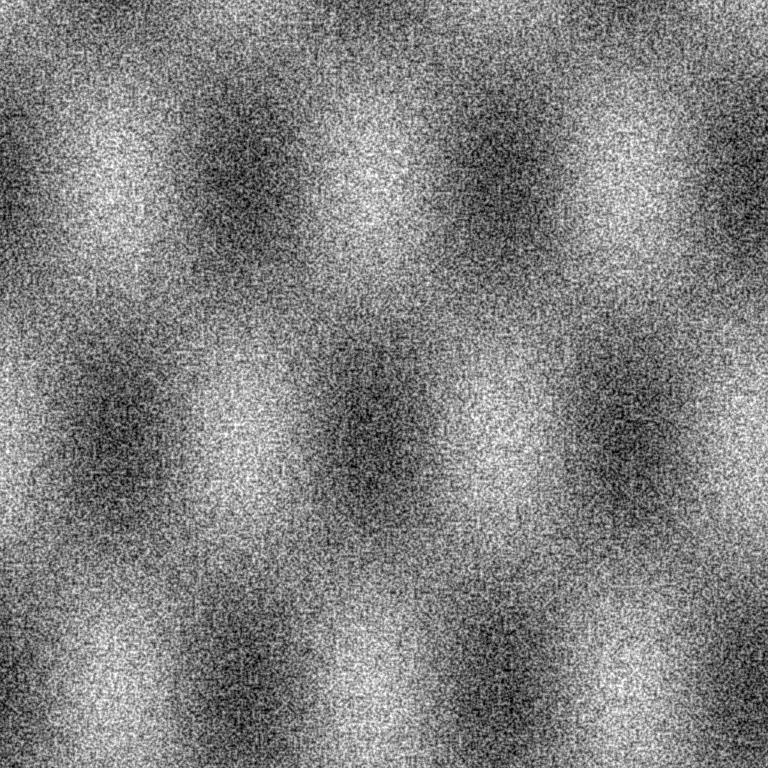
Give the GLSL for this pattern, as a WebGL 2 fragment shader.

```glsl
#version 300 es
precision highp float;
precision highp int;

#define REPEATS vec2(3.0, 1.5)
#define BRIGHT_CENTRE vec2(0.151, 0.763)
#define MEAN_GREY 0.503
#define WAVE_AMPLITUDE 0.21
#define SPECK_CELLS 512.0
#define SPECK_AMPLITUDE 0.20
#define GRAIN_CELLS 256.0
#define GRAIN_AMPLITUDE 0.46
#define GRAIN_OCTAVES 4

uniform vec2 u_resolution;
out vec4 fragColor;

const float TAU = 6.2831853;

// Integer hash of a lattice point, giving a value from 0 to 1
float hash(ivec2 cell) {
    uint h = uint(cell.x) * 1597334677u ^ uint(cell.y) * 3812015801u;
    h = (h ^ (h >> 16)) * 2146121005u;
    h = (h ^ (h >> 15)) * 2221713035u;
    h ^= h >> 16;
    return float(h >> 8) / 16777216.0;
}

// Unit gradient at a lattice corner, projected on the offset from it
float cornerSlope(ivec2 cell, ivec2 corner, vec2 local) {
    float angle = TAU * hash(cell + corner);
    return dot(vec2(cos(angle), sin(angle)), local - vec2(corner));
}

float gradientNoise(vec2 p) {
    ivec2 cell = ivec2(floor(p));
    vec2 f = fract(p);
    vec2 blend = f * f * f * (f * (f * 6.0 - 15.0) + 10.0);
    float lower = mix(cornerSlope(cell, ivec2(0, 0), f),
                      cornerSlope(cell, ivec2(1, 0), f), blend.x);
    float upper = mix(cornerSlope(cell, ivec2(0, 1), f),
                      cornerSlope(cell, ivec2(1, 1), f), blend.x);
    return mix(lower, upper, blend.y);
}

// Octaves that halve in strength as they coarsen, close to white noise
float grain(vec2 uv) {
    float sum = SPECK_AMPLITUDE * gradientNoise(uv * SPECK_CELLS);
    float cells = GRAIN_CELLS;
    float amplitude = GRAIN_AMPLITUDE;
    for (int i = 0; i < GRAIN_OCTAVES; i++) {
        vec2 shift = vec2(700.0, 900.0) * float(i + 1);
        sum += amplitude * gradientNoise(uv * cells + shift);
        cells *= 0.5;
        amplitude *= 0.5;
    }
    return sum;
}

void main() {
    vec2 uv = gl_FragCoord.xy / u_resolution;

    // Product of two waves: a soft checker of light and dark ovals
    vec2 wave = cos(TAU * REPEATS * (uv - BRIGHT_CENTRE));
    float grey = MEAN_GREY + WAVE_AMPLITUDE * wave.x * wave.y;

    // Fine grain over the whole canvas
    grey += grain(uv);

    fragColor = vec4(vec3(clamp(grey, 0.0, 1.0)), 1.0);
}
```
